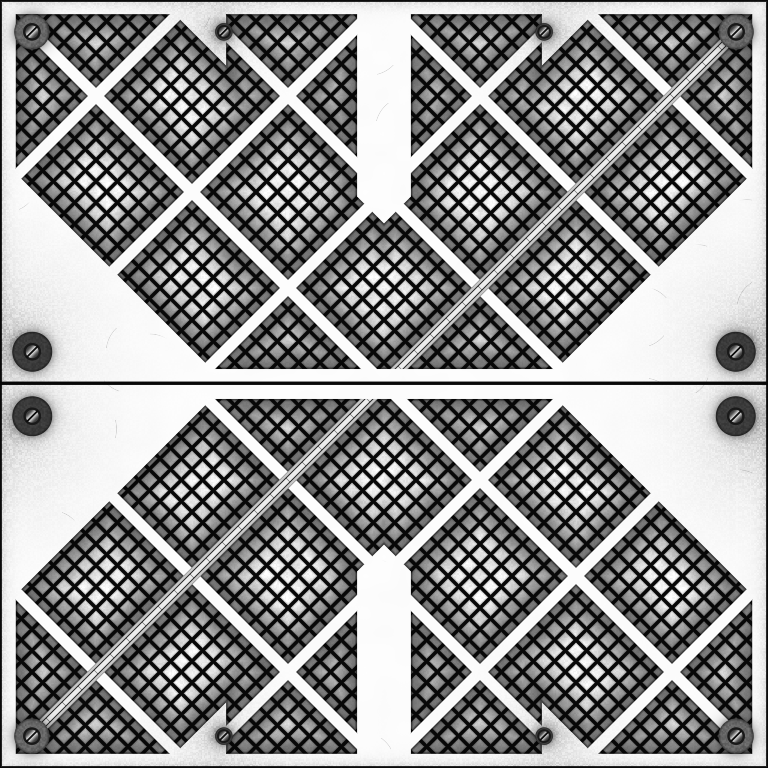
Write a Shadertoy shader that draws this texture.

```glsl
float hash(vec2 p) {
    p = fract(p * vec2(123.34, 345.45));
    p += dot(p, p + 34.3);
    return fract(p.x * p.y);
}

float noise(vec2 p) {
    vec2 i = floor(p), f = fract(p);
    f = f * f * (3.0 - 2.0 * f);
    return mix(mix(hash(i), hash(i + vec2(1, 0)), f.x),
               mix(hash(i + vec2(0, 1)), hash(i + vec2(1, 1)), f.x), f.y);
}

// Coverage of the inside of a distance field
float fill(float d) {
    float px = 0.6 / iResolution.y;
    return 1.0 - smoothstep(-px, px, d);
}

// Distance along t to the nearest multiple of a period
float repeatDist(float t, float period) {
    return abs(fract(t / period + 0.5) - 0.5) * period;
}

// Signed distance to the openings in the frame, positive inside;
// m is measured from the nearest outer edges
float openingDist(vec2 m) {
    float diff = m.x - m.y, sum = m.x + m.y;
    float d = min(min(m.x - 0.0205, m.y - 0.0185), 0.4805 - m.y);
    d = min(d, (diff + 0.205) * 0.707);
    float slot = max(0.465 - m.x, (0.5 - m.x + m.y - 0.291) * 0.707);
    float tab = max(m.x - 0.2945, (0.209 - diff) * 0.707);
    d = min(d, min(slot, tab));
    float barA = (repeatDist(diff, 0.25) - 0.0105) * 0.707;
    float barB = (repeatDist(sum, 0.25) - 0.0105) * 0.707;
    barA = max(barA, (0.105 - sum) * 0.707);
    return min(d, min(barA, barB));
}

// Washer with a dark core and a slotted head
float screw(float col, vec2 q, float radius, float head, float tone) {
    float r = length(q);
    col *= 1.0 - 0.3 * exp(-max(r - radius, 0.0) * 170.0);
    float washer = tone * (0.85 + 0.3 * noise(q * 500.0));
    washer *= mix(0.6, 1.0, smoothstep(0.0, 0.004, radius - r));
    col = mix(col, washer, fill(r - radius));
    col = mix(col, 0.1, fill(r - head - 0.001));
    float shine = 0.25 + 0.65 * smoothstep(head, 0.0, abs(q.x - q.y));
    col = mix(col, shine, fill(r - head * 0.8));
    return mix(col, 0.05, fill(max(abs(q.x - q.y) * 0.707 - 0.0012, r - head)));
}

// Sparse thin curved scratches
float scratches(vec2 p) {
    vec2 cell = floor(p * 17.0), q = fract(p * 17.0) - 0.5;
    float a = hash(cell) * 6.283;
    q = mat2(cos(a), -sin(a), sin(a), cos(a)) * q;
    float d = abs(q.y + q.x * q.x * 0.7 - 0.08) / 17.0 - 0.0003;
    float reach = 0.1 + 0.2 * hash(cell + 7.0);
    return fill(d) * step(abs(q.x), reach) * step(0.68, hash(cell + 19.0));
}

void mainImage(out vec4 fragColor, in vec2 fragCoord) {
    vec2 p = fragCoord / iResolution.xy;
    vec2 m = 0.5 - abs(p - 0.5);
    vec2 side = sign(0.5 - p);
    float u = p.x + p.y, v = p.x - p.y;
    float open = openingDist(m);
    float grain = hash(floor(p * 512.0));

    // Painted plate with grime near the edges and fixings
    float grime = 0.22 * exp(-length((m - vec2(0.02, 0.445)) * vec2(1.0, 0.85)) * 18.0)
                + 0.2 * exp(-length(m - vec2(0.28, 0.045)) * 26.0)
                + 0.18 * exp(-min(m.x, m.y) * 130.0);
    float plate = 0.995 - grime * (0.45 + 0.7 * grain) - 0.01 * noise(p * 40.0);
    plate -= 0.18 * scratches(p) * smoothstep(0.012, 0.02, -open);

    // Woven grille, lit in the middle of each opening
    float light = 0.42 + 0.5 * smoothstep(-0.004, 0.058, open);
    light *= 0.92 + 0.14 * noise(p * 75.0) + 0.06 * (grain - 0.5);
    float wire = min(repeatDist(u, 1.0 / 36.0), repeatDist(v, 1.0 / 36.0));
    light *= mix(0.82, 1.03, smoothstep(0.003, 0.007, wire));
    float mesh = mix(light, 0.03, fill((wire - 0.0033) * 0.707));
    mesh *= mix(0.45, 1.0, smoothstep(0.0, 0.004, open));
    float col = mix(plate, mesh, fill(-open));

    // Ribbed strut along the rising diagonal
    float strut = max(abs(v) - 0.0115, max(m.y - 0.4805, 0.115 - m.x - m.y));
    float metal = mix(0.78, 0.93, fill(abs(v) - 0.004));
    metal *= 1.0 - 0.75 * fill(abs(abs(v) - 0.0052) - 0.001);
    metal *= 1.0 - 0.4 * fill(max(repeatDist(u, 1.0 / 24.0) - 0.0009, abs(v) - 0.005));
    metal *= 1.0 - 0.3 * smoothstep(0.009, 0.0115, abs(v));
    col = mix(col, metal, fill(strut));

    // Fixings
    col = screw(col, (m - vec2(0.042, 0.458)) * side, 0.026, 0.0105, 0.23);
    col = screw(col, (m - 0.0415) * side, 0.023, 0.0105, 0.4);
    col = screw(col, (m - vec2(0.2915, 0.0415)) * side, 0.0115, 0.008, 0.3);

    // Seam between the panels and outer border
    col *= 1.0 - 0.97 * fill(abs(p.y - 0.501) - 0.0022);
    col *= 1.0 - 0.95 * fill(min(m.x, m.y) - 0.0024);
    fragColor = vec4(vec3(clamp(col, 0.02, 1.0)), 1.0);
}
```
